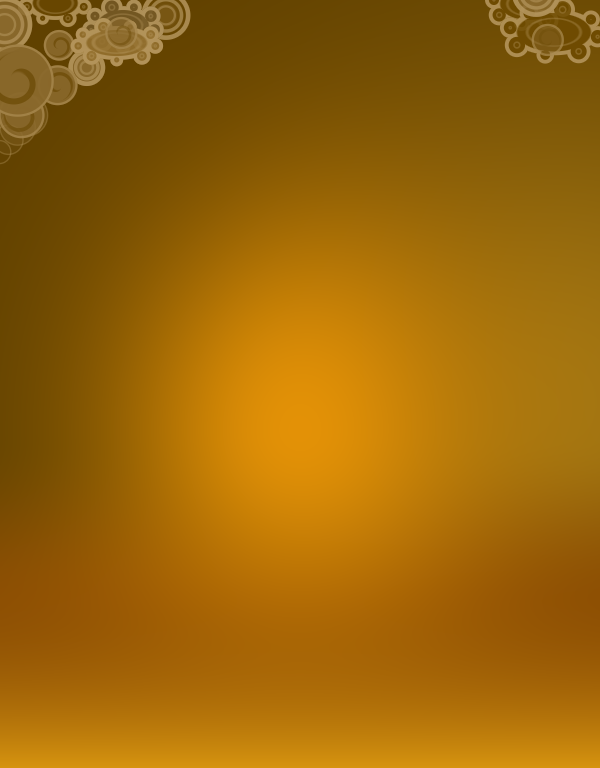
Give the GLSL for this background, as a Shadertoy shader.

```glsl
// Amber glow on a dark golden backdrop, with curled tan clouds in the upper corners.
#define GLOW_CENTER vec2(0.5, 0.56)
#define GLOW_SIZE vec2(0.25, 0.31)
#define GLOW_COLOR vec3(0.89, 0.57, 0.025)
#define DARK_GOLD vec3(0.37, 0.25, 0.0)
#define OLIVE vec3(0.62, 0.45, 0.07)
#define BROWN vec3(0.54, 0.30, 0.012)
#define FLOOR_COLOR vec3(0.84, 0.58, 0.06)
#define CLOUD_RIM vec3(0.72, 0.60, 0.38)
#define CLOUD_BODY vec3(0.54, 0.41, 0.17)
#define RIM_WIDTH 0.005

const float TAU = 6.2831853;

// Antialiased coverage of the inside of a distance field
float inside(float d) {
    return clamp(0.5 - d * iResolution.y, 0.0, 1.0);
}

float stroke(float d, float width) {
    return inside(abs(d) - 0.5 * width);
}

// Soft backdrop; v runs from 0 at the top to 1 at the bottom
vec3 backdrop(vec2 uv, float aspect) {
    float x = uv.x, v = uv.y;
    float oliveHeight = (v - 0.52) / 0.42;
    float olive = smoothstep(0.3, 1.0, x) * exp(-oliveHeight * oliveHeight);
    vec3 color = mix(DARK_GOLD, OLIVE, olive);
    color = mix(color, BROWN, smoothstep(0.57, 0.79, v));

    vec2 offset = (uv - GLOW_CENTER) * vec2(aspect, 1.0);
    vec2 size = vec2(GLOW_SIZE.x, v < GLOW_CENTER.y ? GLOW_SIZE.y : GLOW_SIZE.x);
    vec2 q = offset / size;
    color = mix(color, GLOW_COLOR, exp(-dot(q, q)));

    float ground = clamp((v - 0.76) / 0.24, 0.0, 1.0);
    return mix(color, FLOOR_COLOR, ground * ground);
}

// Scalloped cloud: an ellipse ringed by round lobes
void paintCloud(inout vec3 color, vec2 q, vec2 size, float lobes, vec3 body, float opacity) {
    float small = min(size.x, size.y);
    float d = (length(q / size) - 1.0) * small;
    for (float i = 0.0; i < lobes; i++) {
        float angle = TAU * (i + 0.25) / lobes;
        float radius = small * (0.46 + 0.08 * sin(i * 2.4));
        d = min(d, length(q - size * vec2(cos(angle), sin(angle))) - radius);
    }
    color = mix(color, body, opacity * inside(d));
    color = mix(color, CLOUD_RIM, 0.85 * stroke(d + 0.5 * RIM_WIDTH, RIM_WIDTH));
    color = mix(color, CLOUD_RIM, 0.35 * stroke(d + 0.4 * small, 0.002));
}

// Round puff with a dark spiral groove
void paintCurl(inout vec3 color, vec2 q, float radius, float turn, float opacity) {
    float r = length(q) / radius;
    float d = (r - 1.0) * radius;
    float angle = atan(q.y, q.x) / TAU + turn;
    float groove = (abs(fract(r * 1.5 - angle) - 0.5) / 1.5 - 0.085) * radius;
    float range = smoothstep(0.2, 0.3, r) * (1.0 - smoothstep(0.72, 0.82, r));
    color = mix(color, CLOUD_BODY, opacity * inside(d));
    color = mix(color, DARK_GOLD * 1.1, 0.7 * opacity * range * inside(groove));
    color = mix(color, CLOUD_RIM, 0.5 * stroke(d + 0.0015, 0.003));
}

// Nested arcs, like the edge of a distant cloud
void paintRings(inout vec3 color, vec2 q, float radius, vec3 body) {
    for (float i = 0.0; i < 3.0; i++) {
        float d = length(q) - radius * (1.0 - 0.27 * i);
        color = mix(color, mix(body, CLOUD_BODY, 0.25 * i), 0.8 * inside(d));
        color = mix(color, CLOUD_RIM, (0.8 - 0.15 * i) * stroke(d + 0.003, 0.006 - 0.0015 * i));
    }
}

void paintLeftClouds(inout vec3 color, vec2 p) {
    vec3 shade = DARK_GOLD * 1.12;
    paintRings(color, p - vec2(0.216, 0.020), 0.032, shade);
    paintCloud(color, p - vec2(0.072, 0.004), vec2(0.038, 0.022), 7.0, shade, 0.8);
    paintRings(color, p - vec2(0.006, 0.032), 0.036, CLOUD_BODY);
    // Trailing puffs shrink down the left edge
    for (float i = 0.0; i < 4.0; i++) {
        vec2 center = vec2(0.035 - 0.012 * i, 0.150 + 0.016 * i);
        float d = length(p - center) - (0.027 - 0.004 * i);
        color = mix(color, CLOUD_BODY, (0.4 - 0.12 * i) * inside(d));
        color = mix(color, CLOUD_RIM, 0.35 * stroke(d, 0.0018));
    }
    paintRings(color, p - vec2(0.113, 0.088), 0.024, CLOUD_BODY);
    paintCurl(color, p - vec2(0.028, 0.150), 0.030, 0.2, 0.8);
    paintCurl(color, p - vec2(0.075, 0.111), 0.026, 0.6, 0.9);
    paintCurl(color, p - vec2(0.023, 0.105), 0.047, 0.1, 0.95);
    paintCurl(color, p - vec2(0.077, 0.059), 0.020, 0.4, 0.9);
    paintCloud(color, p - vec2(0.160, 0.034), vec2(0.042, 0.026), 9.0, CLOUD_BODY * 0.85, 0.9);
    paintCloud(color, p - vec2(0.152, 0.056), vec2(0.051, 0.022), 9.0, CLOUD_BODY * 1.08, 0.9);
    paintCurl(color, p - vec2(0.158, 0.043), 0.021, 0.3, 0.6);
}

// q is measured from the upper right corner
void paintRightClouds(inout vec3 color, vec2 q) {
    vec3 shade = DARK_GOLD * 1.17;
    paintCloud(color, q - vec2(-0.093, 0.005), vec2(0.046, 0.026), 8.0, shade, 0.8);
    paintCloud(color, q - vec2(-0.060, 0.042), vec2(0.058, 0.030), 8.0, shade, 0.85);
    paintCurl(color, q - vec2(-0.068, 0.052), 0.021, 0.7, 0.45);
    paintRings(color, q - vec2(-0.083, -0.010), 0.032, CLOUD_BODY);
}

void mainImage(out vec4 fragColor, in vec2 fragCoord) {
    vec2 uv = fragCoord / iResolution.xy;
    uv.y = 1.0 - uv.y;
    float aspect = iResolution.x / iResolution.y;
    vec2 p = uv * vec2(aspect, 1.0);
    vec3 color = backdrop(uv, aspect);
    paintLeftClouds(color, p);
    paintRightClouds(color, p - vec2(aspect, 0.0));
    fragColor = vec4(color, 1.0);
}
```
